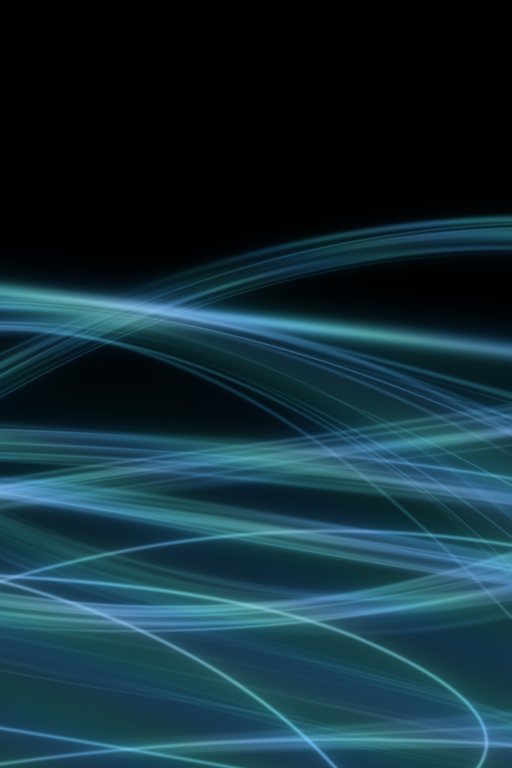
Write a Shadertoy shader that draws this background.

```glsl
// Silky cyan light trails sweeping in layered arcs below a black upper sky.

#define STRANDS 18
#define SEGMENTS 28
#define HORIZON 0.63
#define HAZE 0.30
#define BODY_GAIN 0.24
#define STRAND_GAIN 0.50
#define LINE_WIDTH 0.0034
#define EXPOSURE 1.12
#define IRIDESCENCE 0.07

float hash(float n) {
    return fract(sin(n * 127.1) * 43758.5);
}

float bell(float d, float width) {
    d /= width;
    return exp(-d * d);
}

// Parabola through the heights at the left, centre and right of the canvas
float arc(float x, vec3 h) {
    return h.x * (1.0 - x) * (1.0 - 2.0 * x)
         + h.y * 4.0 * x * (1.0 - x)
         + h.z * x * (2.0 * x - 1.0);
}

// Distance to a quadratic Bezier curve, taken over short chords
float curveDistance(vec2 p, vec2 a, vec2 b, vec2 c) {
    float nearest = 10.0;
    vec2 start = a;
    for (int i = 1; i <= SEGMENTS; i++) {
        float t = float(i) / float(SEGMENTS);
        vec2 end = mix(mix(a, b, t), mix(b, c, t), t);
        vec2 chord = end - start;
        vec2 offset = p - start;
        float along = clamp(dot(offset, chord) / dot(chord, chord), 0.0, 1.0);
        nearest = min(nearest, length(offset - chord * along));
        start = end;
    }
    return nearest;
}

// Sharp core with a soft halo
float glowLine(float d) {
    return 0.65 * bell(d, LINE_WIDTH) + 0.16 * exp(-abs(d) / (LINE_WIDTH * 4.0));
}

// Soft veil between two arcs, filled with slightly crossing strands
float ribbon(vec2 uv, vec3 top, vec3 bottom, float seed) {
    float high = arc(uv.x, top);
    float low = arc(uv.x, bottom);
    float across = (uv.y - low) / (high - low);
    float light = BODY_GAIN * bell(across - 0.55, 0.50);
    for (int i = 0; i < STRANDS; i++) {
        float id = seed * 31.0 + float(i);
        float place = hash(id) + (hash(id + 0.3) - 0.5) * (uv.x - 0.5) * 0.7;
        float width = mix(0.0014, 0.0065, pow(hash(id + 0.6), 2.0));
        float fade = 0.5 + 0.5 * sin(uv.x * (2.0 + 5.0 * hash(id + 0.8)) + 6.28 * hash(id + 0.9));
        float strength = mix(0.2, 0.8, hash(id + 0.5));
        light += STRAND_GAIN * strength * fade * bell(uv.y - mix(low, high, place), width);
    }
    return light;
}

void mainImage(out vec4 fragColor, in vec2 fragCoord) {
    vec2 uv = fragCoord / iResolution.xy;
    vec2 p = uv * vec2(1.0, 1.5);
    float x = uv.x;

    // Haze deepening toward the bottom
    float light = HAZE * smoothstep(0.0, 1.0, clamp((HORIZON - uv.y) / 0.60, 0.0, 1.0));

    // Upper veil and falling fan
    light += 0.55 * ribbon(uv, vec3(0.550, 0.672, 0.717), vec3(0.479, 0.620, 0.664), 1.0);
    light += 0.35 * bell(uv.y - arc(x, vec3(0.548, 0.670, 0.714)), 0.004) * smoothstep(0.1, 0.9, x);
    light += 0.80 * ribbon(uv, vec3(0.622, 0.577, 0.479), vec3(0.570, 0.490, 0.258), 2.0);
    light += 0.20 * bell(uv.y - arc(x, vec3(0.575, 0.475, 0.195)), 0.003);

    // Main bright beam
    float beam = uv.y - arc(x, vec3(0.621, 0.582, 0.542));
    float flare = bell(x - 0.38, 0.38);
    light += 0.34 * bell(beam, 0.012) + 0.10 * bell(beam, 0.035);
    light += (0.18 + 0.42 * flare) * bell(beam, 0.0055);
    light += 0.28 * bell(uv.y - arc(x, vec3(0.575, 0.578, 0.545)), 0.011) * (1.0 - 0.7 * x);

    // Middle ribbons
    light += 0.75 * ribbon(uv, vec3(0.445, 0.425, 0.385), vec3(0.400, 0.375, 0.330), 3.0);
    light += 0.75 * ribbon(uv, vec3(0.375, 0.425, 0.470), vec3(0.335, 0.375, 0.420), 4.0);
    light += 0.75 * ribbon(uv, vec3(0.375, 0.335, 0.275), vec3(0.345, 0.285, 0.235), 5.0);
    light += 0.25 * bell(uv.y - 0.362 + 0.03 * x, 0.008) * (1.0 - smoothstep(0.0, 0.4, x));

    // Lower ribbons
    light += 0.30 * ribbon(uv, vec3(0.340, 0.240, 0.240), vec3(0.270, 0.180, 0.200), 6.0);
    light += 0.75 * ribbon(uv, vec3(0.225, 0.215, 0.280), vec3(0.175, 0.175, 0.220), 7.0);
    light += 0.28 * ribbon(uv, vec3(0.230, 0.170, 0.070), vec3(0.120, 0.050, 0.000), 8.0);
    light += 0.50 * ribbon(uv, vec3(0.030, 0.045, 0.075), vec3(0.000, 0.020, 0.025), 9.0) * smoothstep(0.1, 0.8, x);

    // Crisp foreground trails
    float hook = min(curveDistance(p, vec2(0.0, 0.375), vec2(0.449, 0.352), vec2(0.684, 0.260)),
                     curveDistance(p, vec2(0.684, 0.260), vec2(1.031, 0.117), vec2(0.926, -0.010)));
    light += 0.95 * glowLine(hook);
    light += glowLine(curveDistance(p, vec2(0.0, 0.365), vec2(0.430, 0.250), vec2(0.660, -0.005)));
    light += 0.75 * glowLine(1.5 * (uv.y - arc(x, vec3(0.243, 0.305, 0.290))));
    light += 0.75 * glowLine(1.5 * (uv.y - arc(x, vec3(0.052, -0.005, -0.070))));
    light += 0.70 * glowLine(1.5 * (uv.y - arc(x, vec3(0.005, 0.035, 0.030))));

    // Tone curve: deep teal shadows to pale cyan highlights
    float level = 1.0 - exp(-EXPOSURE * light);
    vec3 color = vec3(0.58, 0.87, 1.0) * pow(vec3(level), vec3(1.6, 1.06, 1.0));
    color *= 1.0 + IRIDESCENCE * sin(vec3(0.0, 2.0, 4.0) + uv.y * 60.0 + x * 14.0);
    fragColor = vec4(color, 1.0);
}
```
